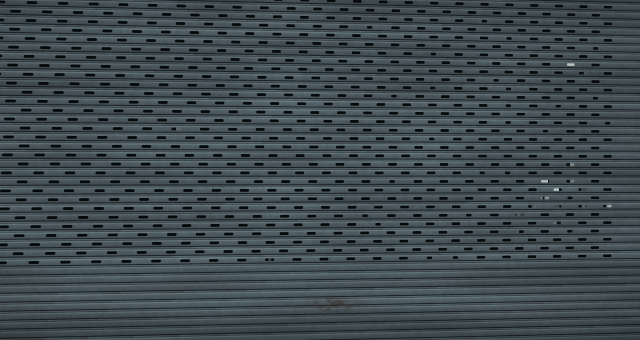
This texture is drawn by a Shadertoy shader. Its source:

```glsl
float hash(vec2 p) {
    p = fract(p * vec2(0.1031, 0.1137));
    p += dot(p, p.yx + 33.33);
    return fract((p.x + p.y) * p.x * 47.3);
}

float noise(vec2 p) {
    vec2 i = floor(p), f = fract(p);
    f = f * f * (3.0 - 2.0 * f);
    return mix(mix(hash(i), hash(i + vec2(1, 0)), f.x),
               mix(hash(i + vec2(0, 1)), hash(i + vec2(1, 1)), f.x), f.y);
}

// Soft horizontal line, never thinner than the pixel footprint
float groove(float f, float centre, float halfWidth, float aa) {
    return 1.0 - smoothstep(halfWidth - 0.5 * aa, halfWidth + 0.6 * aa, abs(f - centre));
}

void mainImage(out vec4 fragColor, in vec2 fragCoord) {
    vec2 p = fragCoord / iResolution.xy;

    // Slat coordinates in mild perspective: row 0 is the lowest perforated slat
    float pitch = mix(0.02647, 0.02426, p.x);
    float v = (p.y - mix(0.2267, 0.2488, p.x)) / pitch;
    float row = floor(v + 0.5);
    float f = v - row;
    float aa = 1.0 / (iResolution.y * pitch);

    // Column coordinate: columns lean at the left and crowd to the right
    float x = p.x - 0.0308 * (p.y - 0.227) * (1.0 - p.x);
    float u = x * (19.43 + x * (5.53 - 1.61 * x)) - 0.04;
    float stagger = 0.5 * mod(row, 2.0);
    float col = floor(u - stagger + 0.5);
    float du = u - stagger - col;
    vec2 cell = vec2(col, row) + 40.0;

    // Rolled steel profile: bright face, then a narrow rib between two grooves
    vec3 steel = vec3(0.293, 0.342, 0.363);
    float tone = 0.98 + 0.3 * f;
    tone += 0.20 * groove(f, 0.27, 0.05, aa);
    tone -= 0.50 * groove(f, -0.37, 0.05, aa);
    tone -= 0.38 * groove(f, 0.41, 0.04, aa);
    tone += 0.16 * groove(f, -0.48, 0.03, aa);

    // Uneven light, slat differences and grime
    vec2 away = (p - vec2(0.42, 0.45)) * vec2(0.85, 0.8);
    tone *= 1.08 - 0.6 * dot(away, away);
    tone *= 0.95 + 0.1 * hash(vec2(row + 50.0, 7.0));
    tone *= 0.92 + 0.16 * noise(vec2(p.x * 9.0, v * 0.6 + 40.0));
    tone *= 0.96 + 0.08 * noise(vec2(p.x * 180.0, v * 3.0 + 200.0));
    tone *= mix(0.86, 1.0, smoothstep(0.0, 0.12, p.y));
    vec3 color = steel * tone;

    // Faint rust on the solid slats
    vec2 stain = (p - vec2(0.52, 0.105)) / vec2(0.035, 0.018);
    float rust = exp(-dot(stain, stain)) * noise(p * vec2(150.0, 130.0));
    color = mix(color, vec3(0.20, 0.13, 0.10), 0.75 * rust);

    // Staggered slots with rounded ends; a few on the right are part covered
    float perforated = step(-0.5, row) * step(col + stagger, 22.2);
    float covered = step(0.93, hash(cell + 11.0)) * step(12.0, col);
    float reach = mix(0.38, 0.18, covered);
    vec2 q = vec2(du * 3.2, f);
    float slotDist = length(vec2(max(abs(q.x) - reach, 0.0), q.y)) - 0.15;
    float slot = perforated * (1.0 - smoothstep(-0.5 * aa, 0.6 * aa, slotDist));

    // Pale light seen through a cluster of slots
    vec2 spread = (vec2(col + stagger, row) - vec2(20.4, 7.0)) / vec2(1.9, 3.0);
    float chance = 0.85 * exp(-dot(spread, spread)) + 0.006;
    float lit = step(hash(cell + 3.0), chance);
    float strength = 0.25 + 0.75 * hash(cell + 23.0);
    float patches = smoothstep(0.3, 0.6, noise(vec2(u * 9.0, row * 5.0 + 100.0)));
    vec3 behind = mix(vec3(0.025, 0.04, 0.047), vec3(0.70, 0.76, 0.74),
                      lit * strength * patches);
    color = mix(color, behind, slot);

    fragColor = vec4(clamp(color, 0.0, 1.0), 1.0);
}
```
